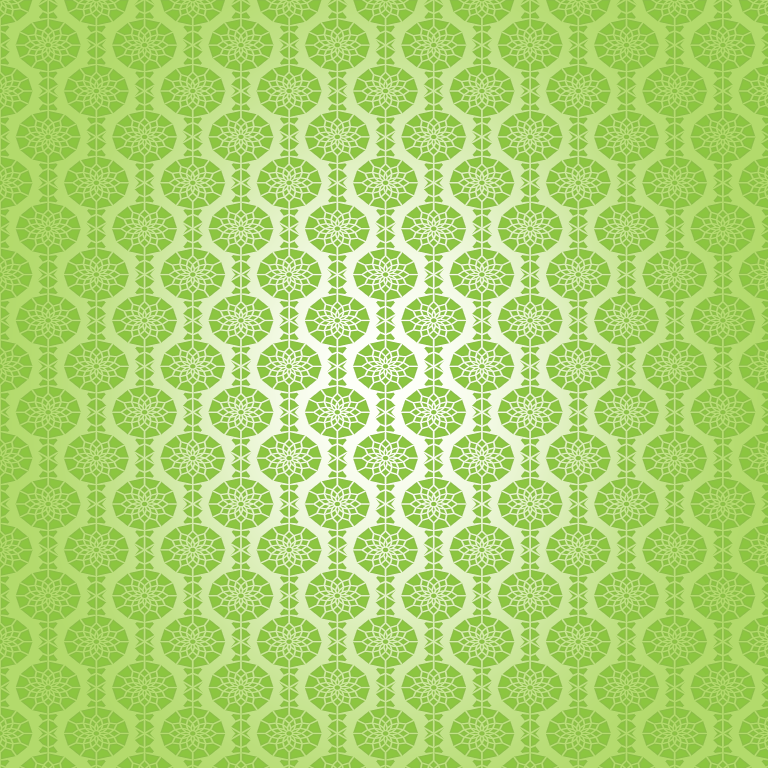
Give the GLSL for this pattern, as a WebGL 2 fragment shader.

```glsl
#version 300 es
precision highp float;
// Staggered green rosette medallions joined by jagged stems on a pale radial glow.

uniform vec2 u_resolution;
out vec4 fragColor;

// Lengths are in percent of the canvas.
const vec2 PERIOD = vec2(12.55, 11.95);
const vec2 ORIGIN = vec2(50.2, 52.3);
const vec2 MEDALLION_RADII = vec2(4.2, 3.36);
const float PETALS = 12.0;
const float PI = 3.14159265;

const vec3 LEAF_GREEN = vec3(0.55, 0.775, 0.25);
const vec3 RIM_GREEN = vec3(0.54, 0.71, 0.31);
const vec3 GLOW_WHITE = vec3(0.995, 1.0, 0.975);
const vec3 EDGE_LIME = vec3(0.70, 0.855, 0.42);

float coverage(float dist, float pixel) {
  return clamp(0.5 - dist / pixel, 0.0, 1.0);
}

float segmentDistance(vec2 p, vec2 a, vec2 b) {
  vec2 ab = b - a;
  float t = clamp(dot(p - a, ab) / dot(ab, ab), 0.0, 1.0);
  return length(p - a - ab * t);
}

// Folds the plane into one half petal: x runs along the separator.
vec2 foldPetal(vec2 p, float petals) {
  float sector = 2.0 * PI / petals;
  float angle = atan(p.y, p.x);
  angle = abs(angle - sector * round(angle / sector));
  return length(p) * vec2(cos(angle), sin(angle));
}

// Distance to the tracery of a unit rosette.
float traceryDistance(vec2 p, vec2 cellAxis) {
  vec2 outer = vec2(0.73, 0.0);
  vec2 middle = 0.57 * cellAxis;
  vec2 inner = vec2(0.39, 0.0);
  vec2 core = 0.22 * cellAxis;
  float d = segmentDistance(p, outer, vec2(1.1, 0.0));
  d = min(d, segmentDistance(p, outer, middle));
  d = min(d, segmentDistance(p, middle, inner));
  d = min(d, segmentDistance(p, inner, core));
  d = min(d, segmentDistance(p, core, 0.11 * cellAxis));
  return min(d, abs(length(p) - 0.11));
}

// Signed distance to the solid parts of a medallion.
float medallionDistance(vec2 q, vec2 radii) {
  vec2 p = foldPetal(q / radii, PETALS);
  vec2 cellAxis = vec2(cos(PI / PETALS), sin(PI / PETALS));
  float outline = dot(p, cellAxis) - 0.975;
  float lines = 0.027 - traceryDistance(p, cellAxis);
  return max(outline, lines) * 0.5 * (radii.x + radii.y);
}

// Signed distance to a jagged stem, mirrored about both axes.
float stemDistance(vec2 q) {
  vec2 p = abs(q);
  float zigzag = 1.0 - abs(2.0 * fract(p.y / 1.56) - 1.0);
  float halfWidth = 0.72 + 0.68 * zigzag - 0.08 * p.y;
  float outline = (p.x - halfWidth) * 0.75;
  float veins = p.x;
  veins = min(veins, segmentDistance(p, vec2(0.0), vec2(1.4, 0.82)));
  veins = min(veins, segmentDistance(p, vec2(0.0, 1.85), vec2(1.1, 1.4)));
  return max(outline, 0.11 - veins);
}

// One column lattice: medallions with stems filling the gaps between them.
float latticeDistance(vec2 p) {
  vec2 q = p - PERIOD * round(p / PERIOD);
  float stem = stemDistance(vec2(q.x, abs(q.y) - 0.5 * PERIOD.y));
  float clearance = (1.05 - length(q / MEDALLION_RADII)) * MEDALLION_RADII.y;
  return min(medallionDistance(q, MEDALLION_RADII), max(stem, clearance));
}

vec3 glowColor(vec2 uv) {
  float radius = length((uv - 0.5) * vec2(1.0, 0.8));
  return mix(GLOW_WHITE, EDGE_LIME, smoothstep(0.02, 0.52, radius));
}

void main() {
  vec2 uv = gl_FragCoord.xy / u_resolution;
  float pixel = 100.0 / min(u_resolution.x, u_resolution.y);
  vec2 p = uv * 100.0 - ORIGIN;

  // Two lattices, offset by half a repeat each way.
  float dist = 1e3;
  for (int i = 0; i < 2; i++) {
    dist = min(dist, latticeDistance(p - 0.5 * float(i) * PERIOD));
  }

  // Solid parts darken slightly at their rims.
  vec3 green = mix(LEAF_GREEN, RIM_GREEN, 0.6 * smoothstep(-0.28, 0.0, dist));
  fragColor = vec4(mix(glowColor(uv), green, coverage(dist, pixel)), 1.0);
}
```
